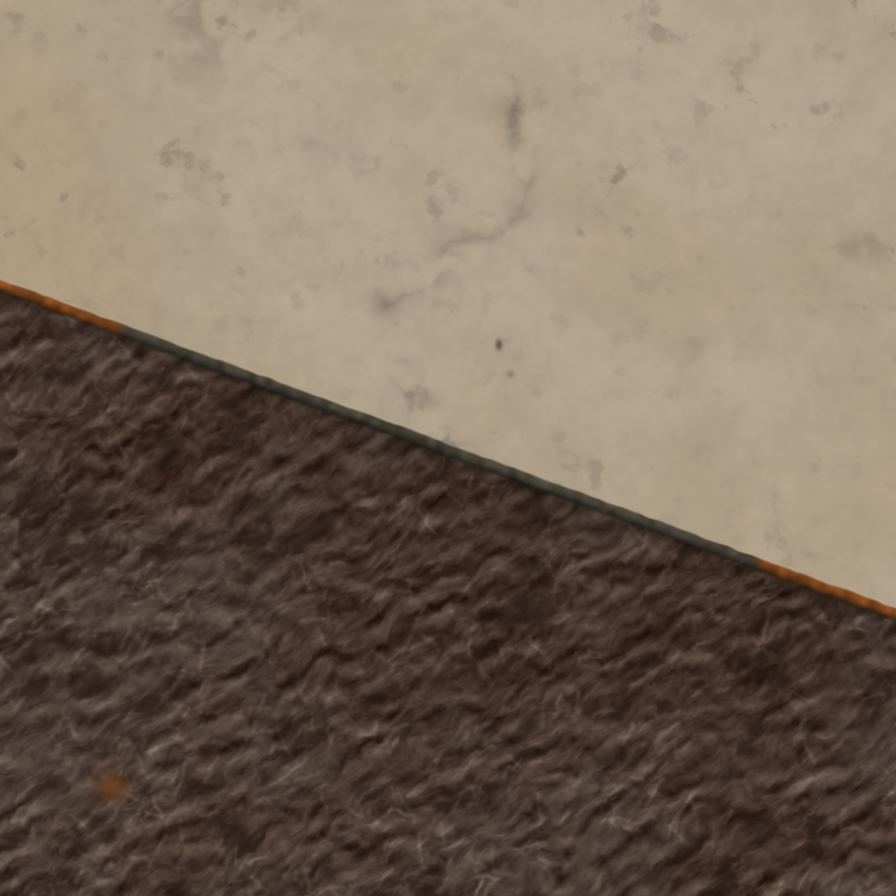
Write a Shadertoy shader that draws this texture.

```glsl
// Pale veined marble above dark fibrous hide, split by a sloping metal-toned trim.
// Marble is layered noise with warped veins; the hide is stretched noise lit as
// relief with scattered hair-like strokes; the trim is a band around one line.

const float EDGE_LEFT = 0.688;      // height of the seam at the left side
const float EDGE_SLOPE = -0.367;
const float TRIM_WIDTH = 0.0125;
const vec2 RUST_ENDS = vec2(0.135, 0.845);
const float FIBRE_ANGLE = 0.6;
const float FIBRE_GAIN = 0.085;
const float RELIEF_GAIN = 0.30;
const vec3 MARBLE = vec3(0.695, 0.637, 0.556);
const vec3 MARBLE_WARM = vec3(0.67, 0.598, 0.495);
const vec3 VEIN = vec3(0.43, 0.385, 0.34);
const vec3 HIDE = vec3(0.285, 0.23, 0.20);
const vec3 HIDE_BROWN = vec3(0.25, 0.182, 0.148);
const vec3 PIT = vec3(0.13, 0.085, 0.06);
const vec3 TRIM = vec3(0.27, 0.25, 0.21);
const vec3 RUST = vec3(0.47, 0.265, 0.12);
const vec3 SHEEN = vec3(1.0, 0.95, 0.88);

float hash(vec2 p) {
    vec3 q = fract(p.xyx * 0.1031);
    q += dot(q, q.yzx + 33.33);
    return fract((q.x + q.y) * q.z);
}

float noise(vec2 p) {
    vec2 i = floor(p), f = fract(p);
    f = f * f * (3.0 - 2.0 * f);
    return mix(mix(hash(i), hash(i + vec2(1, 0)), f.x),
               mix(hash(i + vec2(0, 1)), hash(i + vec2(1, 1)), f.x), f.y);
}

float fbm(vec2 p) {
    float sum = 0.0, amp = 0.5;
    for (int i = 0; i < 4; i++) {
        sum += amp * noise(p);
        p = mat2(1.6, 1.2, -1.2, 1.6) * p + 17.3;
        amp *= 0.5;
    }
    return sum;
}

float segmentDist(vec2 p, vec2 a, vec2 b) {
    vec2 ab = b - a;
    return length(p - a - ab * clamp(dot(p - a, ab) / dot(ab, ab), 0.0, 1.0));
}

// Soft elliptical blot, one at its centre
float blot(vec2 p, vec2 centre, vec2 radius) {
    vec2 d = (p - centre) / radius;
    return exp(-dot(d, d));
}

vec3 marble(vec2 p) {
    float cloud = fbm(p * 7.0 + 3.0);
    vec3 col = mix(MARBLE, MARBLE_WARM, smoothstep(0.35, 0.65, cloud) * 0.55);
    col = mix(col, MARBLE_WARM, 0.6 * smoothstep(0.3, 0.0, p.x));
    col *= 0.945 + 0.07 * fbm(p * 26.0) + 0.055 * fbm(p * 75.0);

    // Faint broken veins and flecks
    vec2 warp = vec2(fbm(p * 16.0), fbm(p * 16.0 + 40.0)) - 0.47;
    float crack = abs(fbm(p * vec2(9.0, 7.0) + warp * 1.2 + 9.0) - 0.47);
    float patches = smoothstep(0.4, 0.65, fbm(p * 9.0 + 70.0));
    float broken = smoothstep(0.3, 0.62, fbm(p * 38.0));
    float stain = 0.22 * patches * broken * exp(-crack * 28.0);
    stain += 0.28 * smoothstep(0.58, 0.78, fbm(p * vec2(45.0, 50.0) + 8.0)) * (0.4 + patches);

    // Main veins and smudges
    vec2 q = p + warp * 0.06;
    stain += 0.38 * broken * exp(-segmentDist(q, vec2(0.6, 0.8), vec2(0.43, 0.66)) * 110.0);
    stain += 0.28 * broken * exp(-segmentDist(q, vec2(0.58, 0.98), vec2(0.577, 0.82)) * 110.0);
    q = p + warp * 0.025;
    stain += 0.55 * blot(q, vec2(0.577, 0.868), vec2(0.008, 0.024));
    stain += 0.30 * broken * blot(q, vec2(0.965, 0.725), vec2(0.045, 0.018));
    stain += 0.26 * broken * blot(q, vec2(0.22, 0.95), vec2(0.03, 0.05));
    stain += 0.35 * broken * blot(q, vec2(0.32, 0.975), vec2(0.025, 0.02));
    stain += 0.25 * blot(q, vec2(0.475, 0.555), vec2(0.016, 0.012));
    stain += 0.28 * blot(q, vec2(0.425, 0.66), vec2(0.014, 0.02));
    stain += 1.2 * blot(p, vec2(0.557, 0.615), vec2(0.0038, 0.006));
    stain += 0.5 * blot(p, vec2(0.570, 0.582), vec2(0.005, 0.004));
    return mix(col, VEIN, min(stain, 1.15));
}

// Short soft strokes, one per cell, in several sizes and mostly one direction
float fibres(vec2 p) {
    float sum = 0.0;
    for (int layer = 0; layer < 5; layer++) {
        float scale = 24.0 + 7.0 * float(layer);
        vec2 q = p * scale + 31.7 * float(layer), cell = floor(q);
        for (int k = 0; k < 9; k++) {
            vec2 id = cell + vec2(k % 3, k / 3) - 1.0;
            float turn = hash(id + 5.0), size = hash(id + 91.0), light = hash(id + 29.0);
            float angle = FIBRE_ANGLE + (turn - 0.5) * (size > 0.85 ? 3.6 : 1.1);
            vec2 along = vec2(cos(angle), sin(angle)) * mix(0.15, 0.5, size);
            vec2 mid = id + vec2(hash(id + 13.0), hash(id + 47.0));
            float d = segmentDist(q, mid - along, mid + along) / scale;
            sum += exp(-d * d * 150000.0) * light * light;
        }
    }
    return sum;
}

vec3 hide(vec2 p) {
    vec2 bent = p + 0.022 * (vec2(fbm(p * 22.0), fbm(p * 22.0 + 50.0)) - 0.47);
    float c = cos(FIBRE_ANGLE), s = sin(FIBRE_ANGLE);
    vec2 grain = mat2(c, -s, s, c) * bent * vec2(38.0, 72.0);
    float relief = fbm(grain) - fbm(grain + vec2(0.3, 0.6));
    float brown = smoothstep(0.32, 0.65, fbm(p * 6.0 + 20.0) + 0.2 * (p.x - 0.45));
    vec3 col = mix(HIDE, HIDE_BROWN, brown) + RELIEF_GAIN * relief * SHEEN;

    // Dark hollows, then light hairs and one rust fleck
    float pits = smoothstep(0.52, 0.72, fbm(grain * 0.5 + 60.0));
    float hollow = blot(bent, vec2(0.095, 0.43), vec2(0.04, 0.03))
                 + blot(bent, vec2(0.19, 0.49), vec2(0.02, 0.035))
                 + blot(bent, vec2(0.01, 0.435), vec2(0.05, 0.01));
    col = mix(col, PIT, clamp(0.6 * pits + 0.6 * hollow * noise(grain), 0.0, 0.8));
    col += FIBRE_GAIN * fibres(bent) * (0.1 + 1.1 * noise(p * 22.0)) * SHEEN;
    return mix(col, RUST, 0.85 * blot(bent, vec2(0.125, 0.122), vec2(0.016, 0.013)));
}

void mainImage(out vec4 fragColor, in vec2 fragCoord) {
    vec2 p = fragCoord / iResolution.xy;
    float soft = max(1.0 / iResolution.y, 0.0018);
    float height = p.y - EDGE_LEFT - EDGE_SLOPE * p.x;
    float d = height / length(vec2(1.0, EDGE_SLOPE)) + 0.0018 * (noise(p * 80.0) - 0.5);

    // Trim with rusted ends and a shadow under it
    float rusted = 1.0 - smoothstep(-0.012, 0.012, p.x - RUST_ENDS.x)
                       * smoothstep(0.012, -0.012, p.x - RUST_ENDS.y);
    float depth = clamp(-d / TRIM_WIDTH, 0.0, 1.0);
    vec3 trim = mix(TRIM, RUST, rusted) * mix(1.1, 0.5, depth * depth);
    trim *= 0.8 + 0.4 * noise(p * 110.0);

    vec3 lower = hide(p) * (1.0 - 0.3 * exp(-max(-d - TRIM_WIDTH, 0.0) * 110.0));
    vec3 col = mix(lower, trim, smoothstep(-2.0 * soft, 2.0 * soft, d + TRIM_WIDTH));
    col = mix(col, marble(p), smoothstep(-soft, soft, d));
    fragColor = vec4(col, 1.0);
}
```
